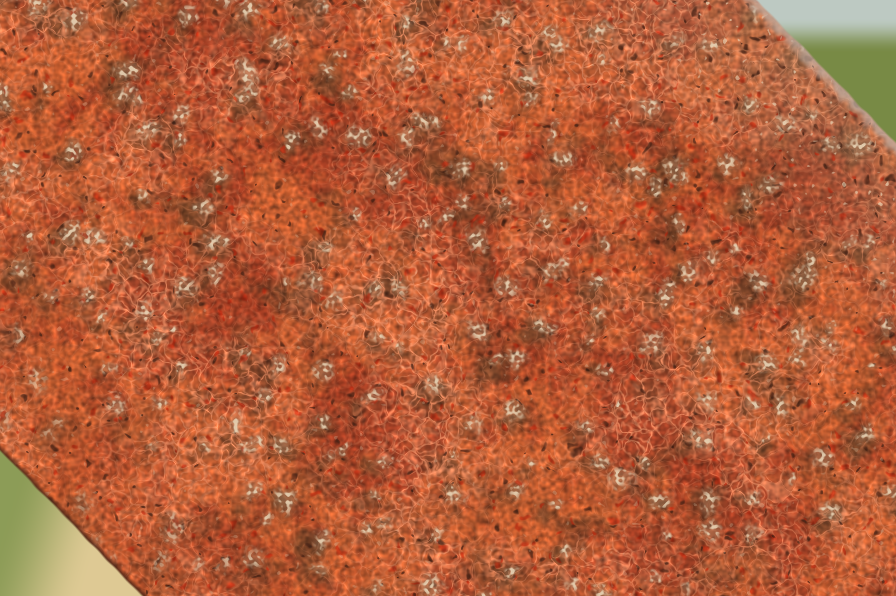
Give the GLSL for this texture, as a WebGL 2 fragment shader.

```glsl
#version 300 es
precision highp float;
precision highp int;
// Rusted steel plate, speckled and finely veined, set diagonally on a blurred backdrop.
uniform vec2 u_resolution;
out vec4 fragColor;

// Lengths are fractions of the canvas height.
const vec2 PLATE_NORMAL = vec2(0.716, 0.698);
const float PLATE_START = 0.171;
const float PLATE_END = 1.607;
const float CLUSTER_CELLS = 14.0;
const float WEB_CELLS = 36.0;
const float SPECK_FREQ = 125.0;
const float GRAIN = 0.42;

const vec3 RED = vec3(0.62, 0.23, 0.13);
const vec3 ORANGE = vec3(0.77, 0.36, 0.18);
const vec3 BROWN = vec3(0.40, 0.24, 0.14);
const vec3 VEIN = vec3(0.90, 0.54, 0.38);
const vec3 HAZE = vec3(0.66, 0.52, 0.40);
const vec3 PALE = vec3(0.91, 0.83, 0.71);
const vec3 SCARLET = vec3(0.70, 0.14, 0.05);
const vec3 PIT = vec3(0.27, 0.13, 0.08);
const vec3 RIM = vec3(0.76, 0.68, 0.63);
const vec3 LEAF = vec3(0.55, 0.61, 0.34);
const vec3 SAND = vec3(0.87, 0.79, 0.58);
const vec3 SKY = vec3(0.74, 0.79, 0.76);
const vec3 HEDGE = vec3(0.47, 0.54, 0.27);

// Integer hash: three values in 0..1 per cell and seed.
vec3 hash(vec2 cell, float seed) {
  uvec3 v = uvec3(ivec3(cell, seed)) * 1664525u + 1013904223u;
  for (int i = 0; i < 2; i++) {
    v.x += v.y * v.z;
    v.y += v.z * v.x;
    v.z += v.x * v.y;
    v ^= v >> 16u;
  }
  return vec3(v >> 8u) / 16777216.0;
}

float corner(vec2 cell, vec2 f, vec2 offset, float seed) {
  return dot(hash(cell + offset, seed).xy * 2.0 - 1.0, f - offset);
}

// Gradient noise, about -0.6..0.6.
float noise(vec2 p, float seed) {
  vec2 c = floor(p), f = fract(p);
  vec2 u = f * f * f * (f * (f * 6.0 - 15.0) + 10.0);
  float low = mix(corner(c, f, vec2(0, 0), seed), corner(c, f, vec2(1, 0), seed), u.x);
  float high = mix(corner(c, f, vec2(0, 1), seed), corner(c, f, vec2(1, 1), seed), u.x);
  return mix(low, high, u.y);
}

float fbm(vec2 p, float seed) {
  float sum = 0.0, amp = 1.0;
  for (int i = 0; i < 3; i++) {
    sum += amp * noise(p, seed + float(i));
    p = p * 2.1 + 7.3;
    amp *= 0.5;
  }
  return sum;
}

// Scattered soft discs; radius is in cell units, chance is the share of filled cells.
float spots(vec2 p, float radius, float chance, float seed) {
  vec2 c = floor(p);
  float best = 0.0;
  for (int k = 0; k < 9; k++) {
    vec2 cell = c + vec2(k % 3 - 1, k / 3 - 1);
    vec3 h = hash(cell, seed);
    float size = radius * (0.55 + 0.65 * fract(h.z * 17.0));
    float disc = 1.0 - smoothstep(0.25, 1.0, distance(p, cell + h.xy) / size);
    best = max(best, disc * step(h.z, chance));
  }
  return best;
}

// Branching lines along the borders of irregular cells.
float web(vec2 p, float width, float seed) {
  vec2 c = floor(p);
  float near = 9.0, next = 9.0;
  for (int k = 0; k < 9; k++) {
    vec2 cell = c + vec2(k % 3 - 1, k / 3 - 1);
    float d = distance(p, cell + hash(cell, seed).xy);
    next = min(next, max(near, d));
    near = min(near, d);
  }
  return 1.0 - smoothstep(0.0, width, next - near);
}

vec3 rust(vec2 p, float across) {
  float lowerCalm = smoothstep(0.0, 0.28, across - PLATE_START);
  float upperWear = smoothstep(0.30, 0.0, PLATE_END - across);
  vec2 warp = vec2(fbm(p * 24.0, 11.0), fbm(p * 24.0, 21.0));
  vec2 q = p + 0.018 * warp;

  // Broad tone and brown stains
  vec3 col = mix(RED, ORANGE, smoothstep(-0.35, 0.35, fbm(p * 4.0, 1.0) + 0.6 * warp.x));
  col = mix(col, ORANGE, 0.6 * (1.0 - lowerCalm));
  float halo = spots(q * CLUSTER_CELLS + 0.15, 0.62, 0.75, 31.0);
  float stain = smoothstep(0.0, 0.5, fbm(p * 13.0, 41.0) + 0.25 * halo);
  col = mix(col, BROWN, (0.55 * stain + 0.28 * halo) * mix(0.4, 1.0, lowerCalm));

  // Pale veins, denser in patches
  float patches = smoothstep(-0.35, 0.4, fbm(p * 5.0, 51.0) + 0.3 * noise(p * 20.0, 55.0));
  float ridge = 1.0 - smoothstep(0.0, 0.16, abs(noise(q * 58.0, 61.0)));
  float lines = max(web(q * WEB_CELLS, 0.20, 65.0), 0.65 * ridge);
  col = mix(col, VEIN, lines * (0.15 + 0.55 * patches) + 0.12 * patches);
  col = mix(col, HAZE, 0.35 * upperWear);

  // Scarlet flecks and dark pits
  col = mix(col, SCARLET, 0.65 * spots(q * 34.0, 0.26, 0.28, 71.0));
  col = mix(col, PIT, 0.75 * spots(q * 40.0, 0.23, 0.25 + 0.35 * upperWear, 75.0));

  // Grain and clustered mineral specks
  float fine = noise(p * SPECK_FREQ, 81.0);
  col *= 1.0 + GRAIN * (fine + 0.8 * noise(p * 70.0, 85.0));
  float cluster = spots(q * CLUSTER_CELLS, 0.31, 0.75, 31.0) * mix(0.45, 1.0, lowerCalm);
  float stray = smoothstep(0.32, 0.5, noise(p * 95.0, 95.0)) * (0.25 + 0.5 * upperWear);
  float specks = smoothstep(-0.08, 0.28, noise(p * SPECK_FREQ, 91.0)) * cluster;
  col = mix(col, HAZE, 0.38 * cluster);
  return mix(col, PALE, max(0.9 * specks, stray));
}

vec3 backdrop(vec2 p) {
  vec3 lower = mix(LEAF, SAND, smoothstep(0.0, 0.17, p.x - 0.3 * p.y + 0.03));
  vec3 upper = mix(HEDGE, SKY, smoothstep(0.91, 0.97, p.y));
  return p.x < 0.75 ? lower : upper;
}

void main() {
  vec2 p = gl_FragCoord.xy / u_resolution.y;
  float soft = max(0.0025, 1.0 / u_resolution.y);
  float across = dot(p, PLATE_NORMAL) + 0.003 * noise(p * 30.0, 101.0);
  float fromStart = across - PLATE_START, fromEnd = PLATE_END - across;

  // Plate with a shaded lower rim and a worn bright upper rim
  vec3 col = rust(p, across);
  col = mix(col, PIT, 0.8 * smoothstep(0.010, 0.0, fromStart));
  float worn = smoothstep(0.022, 0.004, fromEnd + 0.012 * noise(p * 55.0, 105.0));
  col = mix(col, RIM, 0.75 * worn);

  float plate = smoothstep(-soft, soft, min(fromStart, fromEnd));
  fragColor = vec4(clamp(mix(backdrop(p), col, plate), 0.0, 1.0), 1.0);
}
```
